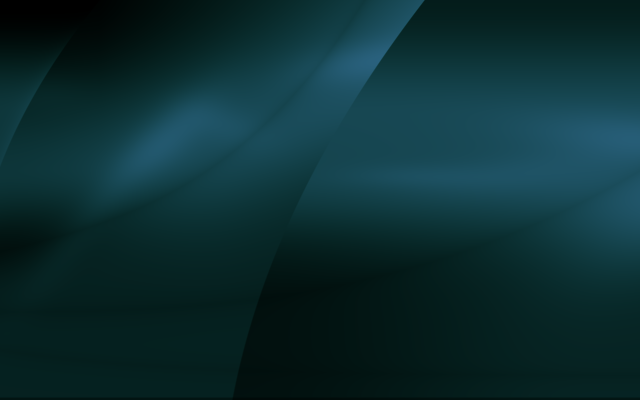
This background is drawn by a Shadertoy shader. Its source:

```glsl
// Dark teal backdrop of three overlapping curved sheets with soft light bands.
// Each sheet is a scalar light field of bands, tilted glows and creases;
// two curved edges join the sheets and a colour ramp tints the light.

const float ASPECT = 1.6;

// Gaussian glow, stretched along a tilted axis
float glow(vec2 p, vec2 centre, float angle, vec2 size) {
    vec2 d = p - centre;
    float c = cos(angle), s = sin(angle);
    vec2 q = vec2(c * d.x + s * d.y, c * d.y - s * d.x) / size;
    return exp(-dot(q, q));
}

// Horizontal band with separate widths above and below its centre
float band(float d, float above, float below) {
    float t = d / (d > 0.0 ? above : below);
    return exp(-t * t);
}

// Soft dark fold, returned as a light multiplier
float crease(float d, float depth, float width) {
    return 1.0 - depth * exp(-abs(d) / width);
}

// Height of the long fold that sweeps up to the right
float sweepFold(float x) {
    return 0.22 + 0.102 * pow(max(x, 0.0), 2.64);
}

// Left sheet: dark top and a thin sheen along its edge
float leftSheet(vec2 p, float edgeDistance) {
    float body = 0.21 * (1.0 - smoothstep(0.72, 0.98, p.y));
    float sheen = 0.04 * exp(-abs(edgeDistance) / 0.025);
    return body + sheen * (1.0 - smoothstep(0.8, 1.0, p.y));
}

// Middle sheet: rising band with diagonal highlights
float middleSheet(vec2 p) {
    float top = max(0.25 * (p.x - 0.25), 0.0);
    float light = mix(0.13, top, smoothstep(0.55, 1.0, p.y));
    float centre = 0.575 + 0.05 * p.x + 0.19 * p.x * p.x;
    float spread = smoothstep(0.0, 0.6, p.x);
    light += mix(0.08, 0.17, spread) * band(p.y - centre, 0.25, mix(0.11, 0.21, spread));

    light += 0.075 * glow(p, vec2(0.41, 0.65), 0.75, vec2(0.17, 0.06));
    light += 0.03 * glow(p, vec2(0.20, 0.42), 0.90, vec2(0.22, 0.045));
    light += 0.03 * glow(p, vec2(0.56, 0.69), -0.35, vec2(0.12, 0.05));
    light += 0.06 * glow(p, vec2(0.90, 0.845), 0.18, vec2(0.16, 0.05));
    light += 0.03 * glow(p, vec2(0.10, 0.77), 0.0, vec2(0.12, 0.05));
    light -= 0.06 * glow(p, vec2(-0.02, 0.38), 0.27, vec2(0.20, 0.08));

    float fold = 0.37 + 0.25 * p.x + 0.53 * p.x * p.x * p.x;
    light *= crease(p.y - fold, mix(0.22, 0.10, spread), 0.025);
    return light * crease(p.y - sweepFold(p.x), 0.16, 0.035);
}

// Right sheet: broad band that narrows into a bright tip
float rightSheet(vec2 p) {
    float light = mix(mix(0.065, 0.14, smoothstep(0.6, 1.5, p.x)), 0.11,
                      smoothstep(0.3, 0.8, p.y));
    float rise = p.y - 0.56;
    light += 0.17 * (rise > 0.0 ? 1.0 - smoothstep(0.15, 0.45, rise)
                                : band(rise, 1.0, 0.16));

    light += 0.07 * glow(p, vec2(1.58, 0.66), -0.08, vec2(0.28, 0.06));
    light += 0.03 * glow(p, vec2(1.02, 0.56), 0.0, vec2(0.18, 0.03));
    light += 0.03 * glow(p, vec2(1.32, 0.57), 0.14, vec2(0.26, 0.05));
    light += 0.08 * glow(p, vec2(1.63, 0.43), 0.4, vec2(0.26, 0.14));

    float depth = mix(0.22, 0.09, smoothstep(0.7, 1.4, p.x));
    return light * crease(p.y - sweepFold(p.x), depth, 0.03);
}

// Tint from black through deep green to steel blue
vec3 tealRamp(float light) {
    float g = max(light, 0.0);
    return vec3(g * (0.03 + 1.05 * g), g, g * (0.8 + 1.3 * g));
}

void mainImage(out vec4 fragColor, in vec2 fragCoord) {
    vec2 p = fragCoord / iResolution.xy * vec2(ASPECT, 1.0);
    float soft = 1.0 / iResolution.y;

    // Signed horizontal distances to the two sheet edges
    float h = p.y - 0.583;
    float leftEdge = p.x - h * (0.384 + 0.517 * h);
    float mainEdge = p.x - (0.581 + p.y * (0.189 + 0.292 * p.y));

    // Join the sheets
    float light = mix(leftSheet(p, leftEdge), middleSheet(p),
                      max(smoothstep(-soft, soft, leftEdge), step(h, 0.0)));
    light = mix(light, rightSheet(p), smoothstep(-soft, soft, mainEdge));

    // Faint lowest fold and dark bottom rim
    light *= crease(p.y - 0.06 - 0.065 * exp(-2.5 * p.x), 0.10, 0.02);
    light *= mix(0.6, 1.0, smoothstep(0.003, 0.009, p.y));

    fragColor = vec4(tealRamp(light), 1.0);
}
```
